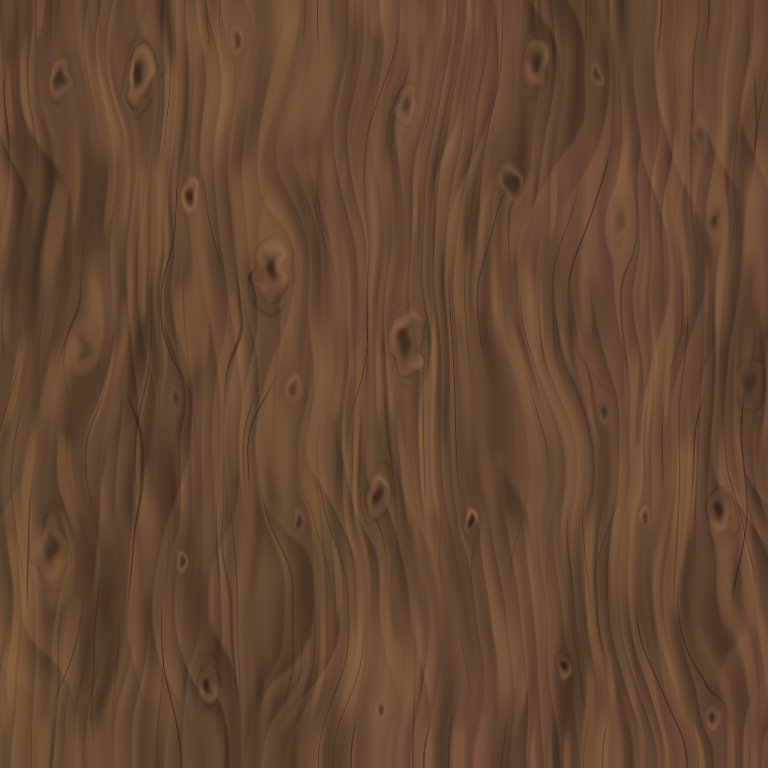
Give the GLSL for this texture, as a Shadertoy shader.

```glsl
#define BASE_BROWN vec3(0.371, 0.262, 0.181)
#define TONE_RANGE vec3(0.31, 0.22, 0.15)
#define CRACK_BROWN vec3(0.19, 0.135, 0.09)
#define GLOW_TAN vec3(0.56, 0.395, 0.255)
#define KNOT_GRID vec2(7.0, 5.0)
#define KNOT_CHANCE 0.75
#define STRAND_COUNT 23.0
#define CRACK_COUNT 17.0
#define LINE_COUNT 43.0

float hash(vec2 p) {
    vec3 q = fract(p.xyx * vec3(0.1031, 0.1030, 0.0973));
    q += dot(q, q.yzx + 33.33);
    return fract((q.x + q.y) * q.z);
}

float noise(vec2 p) {
    vec2 cell = floor(p), f = fract(p);
    f = f * f * f * (f * (f * 6.0 - 15.0) + 10.0);
    float low = mix(hash(cell), hash(cell + vec2(1, 0)), f.x);
    float high = mix(hash(cell + vec2(0, 1)), hash(cell + vec2(1, 1)), f.x);
    return mix(low, high, f.y);
}

// Noise centred on zero
float wave(vec2 p) {
    return noise(p + 40.0) - 0.5;
}

float bell(float x) {
    return exp(-x * x);
}

// Returns the sideways push on the grain (x), tone (y) and presence (z) of the knots
vec3 knots(vec2 p) {
    vec3 sum = vec3(0.0);
    vec2 home = floor(p * KNOT_GRID);
    for (int j = -1; j <= 1; j++)
    for (int i = -1; i <= 1; i++) {
        vec2 cell = home + vec2(i, j) + 20.0;
        if (hash(cell + 7.7) > KNOT_CHANCE) continue;
        vec2 jitter = 0.1 + 0.8 * vec2(hash(cell + 3.1), hash(cell + 61.4));
        vec2 d = p - (cell - 20.0 + jitter) / KNOT_GRID;
        float size = hash(cell + 15.2);
        float radius = mix(0.004, 0.0105, size * size);
        float strength = mix(0.35, 1.0, hash(cell + 29.6));

        // Grain parts around the knot
        vec2 spread = d / (radius * vec2(3.6, 8.5));
        sum.x -= 0.85 * d.x * exp(-dot(spread, spread));

        // Dark heart, uneven pale rim and faint outer rings
        vec2 bent = d + radius * 1.5 * vec2(wave(p * 55.0), wave(p * 48.0 + 9.0));
        bent.x += 0.35 * bent.y * (hash(cell + 44.0) - 0.5);
        float ring = length(bent / (radius * vec2(0.9, 1.8)));
        float side = clamp(0.5 + 1.7 * wave(p * 42.0 + 5.0), 0.0, 1.2);
        float tone = -0.55 * smoothstep(1.3, 0.3, ring);
        tone += 0.42 * side * bell((ring - 1.7) * 2.0);
        tone -= 0.26 * size * (1.2 - side) * bell((ring - 2.5) * 4.0);
        tone -= 0.16 * size * side * bell((ring - 3.3) * 4.5);
        sum.y += strength * tone;
        sum.z = max(sum.z, smoothstep(2.7, 1.0, ring));
    }
    return sum;
}

// Tapered strands, each shaded from a crisp lit edge into shadow
float strands(vec2 g, float count) {
    float phase = g.x * count + 2.6 * noise(vec2(g.x * 8.0, g.y * 4.5) + count);
    float s = fract(phase);
    float shade = smoothstep(0.0, 0.13, s) * (1.0 - s) - 0.43;
    float fade = noise(vec2(phase * 0.7, g.y * 6.0 + count));
    return shade * smoothstep(0.25, 0.75, fade);
}

// Thin broken lines along the grain
float cracks(vec2 g, float count, float thickness) {
    float phase = g.x * count + 1.5 * noise(vec2(g.x * 9.0, g.y * 5.0) + 70.0);
    float line = abs(fract(phase) - 0.5) / count;
    float presence = noise(vec2(floor(phase) * 3.7, g.y * 7.0) + count);
    float taper = smoothstep(0.55, 0.85, presence);
    return taper * smoothstep(thickness + 0.001, thickness * 0.2, line);
}

// Pale brush streaks that narrow toward both ends
float streaks(vec2 g, vec2 scale, float seed) {
    float patches = smoothstep(0.3, 0.65, noise(g * vec2(7.0, 4.5) + seed));
    return patches * smoothstep(0.56, 0.92, noise(g * scale + seed * 2.0));
}

void mainImage(out vec4 fragColor, in vec2 fragCoord) {
    vec2 p = fragCoord / iResolution.y;
    vec3 knot = knots(p);

    // Grain coordinates: x across the fibres, y along them
    vec2 g = p;
    g.x += 0.050 * wave(p * vec2(3.0, 3.0)) + 0.040 * wave(p * vec2(7.0, 5.0) + 6.0);
    g.x += 0.012 * wave(p * vec2(18.0, 10.0)) + knot.x;

    // Broad bands, strands and fine fibres
    float body = 1.0 - 0.8 * knot.z;
    float tone = 0.20 * wave(g * vec2(7.0, 2.5)) + 0.25 * wave(g * vec2(23.0, 5.5) + 11.0);
    tone += body * 0.34 * strands(g, STRAND_COUNT);
    tone += body * 0.32 * strands(g + 3.0, STRAND_COUNT * 2.2);
    tone += body * 0.29 * wave(g * vec2(62.0, 8.0) + 23.0);
    tone += body * 0.17 * wave(g * vec2(130.0, 11.0) + 31.0);
    tone += knot.y;
    vec3 color = BASE_BROWN + TONE_RANGE * clamp(tone, -0.6, 0.6);

    // Pale streaks, wide and narrow
    color = mix(color, GLOW_TAN, 0.42 * body * streaks(g, vec2(44.0, 7.0), 53.0));
    color = mix(color, GLOW_TAN, 0.48 * body * streaks(g, vec2(90.0, 8.0), 17.0));

    // Drift between ochre and reddish wood
    float redness = wave(p * vec2(5.0, 3.0) + 80.0) + 0.5 * (p.x - 0.5);
    color += redness * vec3(0.006, -0.007, 0.010);

    // Dark cracks and hairlines
    float split = 0.6 * cracks(g, CRACK_COUNT, 0.0009) + 0.4 * cracks(g + 5.0, LINE_COUNT, 0.0007);
    color = mix(color, CRACK_BROWN, min(split, 0.8) * body);
    fragColor = vec4(color, 1.0);
}
```
